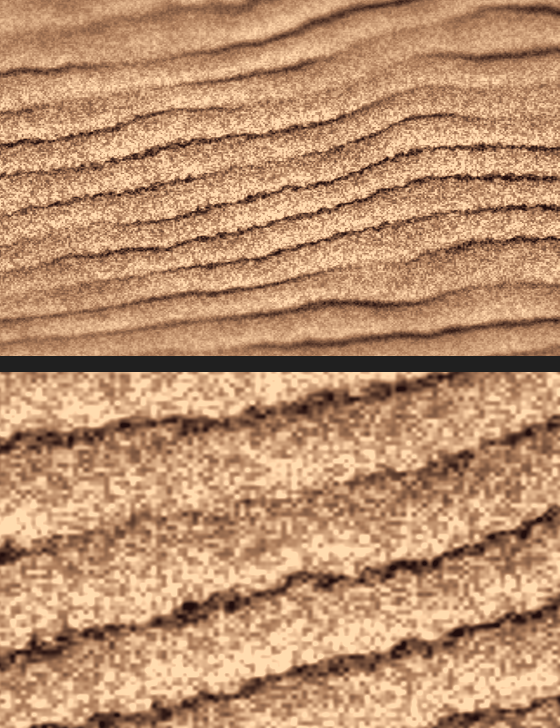
Top: the whole. Bottom: its middle third, enlarged.
Reproduce this texture procedurally as a Shadertoy shader.

```glsl
const vec3 SHADOW = vec3(0.24, 0.14, 0.11);
const vec3 SAND = vec3(0.68, 0.49, 0.355);
const vec3 SUNLIT = vec3(0.97, 0.80, 0.63);
const float SAND_TONE = 0.6;       // tone at which the ramp reaches SAND
const float BASE_TONE = 0.80;
const float RIPPLES = 10.5;        // crests per canvas height
const float TILT = 0.15;           // rise of the crests to the right
const float CREST_WIDTH = 0.15;    // shadow width, in ripple periods
const float CREST_DEPTH = 0.62;
const float SLOPE_LIGHT = 0.15;
const float FOCUS_HEIGHT = 0.47;
const vec2 GRAIN_SCALE = vec2(205.0, 240.0);
const float GRAIN_CONTRAST = 0.72;
const float VIGNETTE = 0.20;
const float TAU = 6.2831853;

float hash(vec2 p) {
    vec3 q = fract(vec3(p.xyx) * 0.1031);
    q += dot(q, q.yzx + 33.33);
    return fract((q.x + q.y) * q.z);
}

float noise(vec2 p) {
    vec2 cell = floor(p);
    vec2 f = fract(p);
    f = f * f * (3.0 - 2.0 * f);
    float low = mix(hash(cell), hash(cell + vec2(1, 0)), f.x);
    float high = mix(hash(cell + vec2(0, 1)), hash(cell + vec2(1, 1)), f.x);
    return mix(low, high, f.y);
}

// Height across the ripples; each whole number is a crest.
float ripplePhase(vec2 p, float blur) {
    float phase = RIPPLES * (p.y * (1.1 - 0.1 * p.y) - TILT * p.x);
    phase += 1.5 * noise(p * vec2(1.6, 2.2) + 17.0);
    phase += 0.45 * noise(p * vec2(4.3, 6.0) + 41.0);
    phase += 0.14 * noise(p * vec2(15.0, 18.0) + 5.0);
    float ragged = noise(p * vec2(70.0, 90.0) + 63.0) - 0.5;
    return phase + 0.16 * ragged * (1.0 - blur);
}

// Light on the windward side, a thin shadow under each broken crest.
float rippleTone(vec2 p, float blur) {
    float phase = ripplePhase(p, blur);
    float crest = floor(phase + 0.5);
    float d = phase - crest;
    float breaks = noise(vec2(p.x * 2.4 + crest * 3.7, crest * 7.3 + 90.0));
    float strength = mix(0.12, 1.0, smoothstep(0.2, 0.72, breaks));
    float soft = mix(0.05, 0.13, blur);
    float width = CREST_WIDTH * mix(0.6, 1.1, strength);
    float line = smoothstep(-width - soft, -0.4 * width, d)
               * (1.0 - smoothstep(-soft, soft, d));
    float slope = sin(TAU * d) * (1.25 - 1.3 * abs(d));
    return SLOPE_LIGHT * slope * mix(0.5, 1.0, strength)
         - CREST_DEPTH * line * strength * mix(1.0, 0.85, blur);
}

// Crisp grains in focus, wider and fainter ones outside it.
float grainTone(vec2 p, float blur) {
    float fine = noise(p * GRAIN_SCALE) - 0.5;
    float medium = noise(p * GRAIN_SCALE * 0.45 + 31.0) - 0.5;
    float crisp = fine + 0.4 * medium;
    float faint = 0.28 * fine + 0.25 * medium;
    return GRAIN_CONTRAST * mix(crisp, faint, blur);
}

vec3 sandColor(float tone) {
    tone = clamp(tone, -0.15, 1.08);
    vec3 lower = mix(SHADOW, SAND, tone / SAND_TONE);
    vec3 upper = mix(SAND, SUNLIT, (tone - SAND_TONE) / (1.0 - SAND_TONE));
    return tone < SAND_TONE ? lower : upper;
}

void mainImage(out vec4 fragColor, in vec2 fragCoord) {
    vec2 p = fragCoord / iResolution.y;
    vec2 uv = fragCoord / iResolution.xy;
    float blur = smoothstep(0.08, 0.48, abs(p.y - FOCUS_HEIGHT));

    float tone = BASE_TONE + rippleTone(p, blur) + grainTone(p, blur);

    // Broad mottling and darker borders
    tone += 0.16 * (noise(p * vec2(5.0, 13.0) + 7.0) - 0.5);
    tone += 0.10 * (noise(p * vec2(14.0, 34.0) + 23.0) - 0.5);
    vec2 border = uv - 0.5;
    tone -= VIGNETTE * dot(border, border * vec2(0.9, 1.8));

    fragColor = vec4(sandColor(tone), 1.0);
}
```
